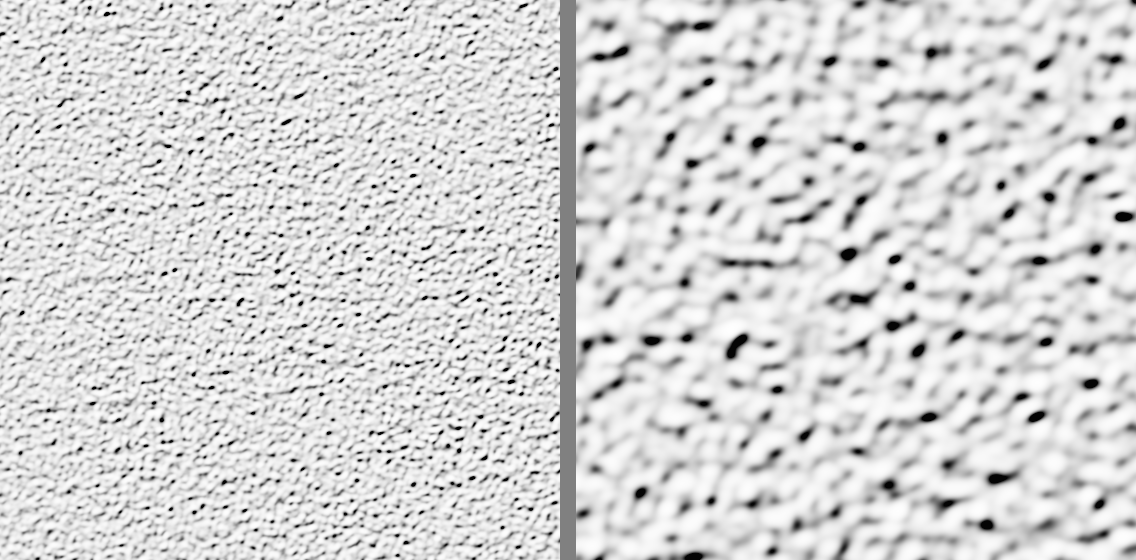
Left, the full canvas; right, a detail of the centre.
This texture is drawn by a three.js fragment shader. Its source:

```glsl
// Rough white plaster lit from one side: small dark slanted dashes on soft white.
// Scattered two-sided wavelets (one flank lit, one in shade) sum to a slope field,
// and an exponential tone curve turns it into bright faces and narrow shadows.

varying vec2 vUv;

const float CELLS = 84.0;         // wavelet cells across the canvas
const int   GRAINS = 3;           // wavelets per cell
const float SLANT = 0.45;         // mean direction of the dashes, radians
const float SLANT_SPREAD = 0.35;  // random turn of each dash, radians
const float SLOPE_SPREAD = 0.29;  // standard deviation of the raw slope sum
const float SHADE_BASE = 0.11;    // darkness of a level face
const float SHADE_GAIN = 0.85;    // growth of darkness with slope
const float PATCH_CELLS = 6.0;    // size of the rougher and smoother patches
const float PATCH_DEPTH = 0.4;    // strength of those patches
const vec3  WHITE = vec3(1.0);
const vec3  SHADOW = vec3(0.015);

float hash(vec2 p) {
  return fract(sin(dot(p, vec2(127.1, 311.7))) * 43758.5453);
}

vec2 hash2(vec2 p) {
  return vec2(hash(p), hash(p + vec2(37.3, 91.7)));
}

float valueNoise(vec2 p) {
  vec2 cell = floor(p);
  vec2 f = fract(p);
  f = f * f * (3.0 - 2.0 * f);
  float low = mix(hash(cell), hash(cell + vec2(1.0, 0.0)), f.x);
  float high = mix(hash(cell + vec2(0.0, 1.0)), hash(cell + vec2(1.0)), f.x);
  return mix(low, high, f.y);
}

// Compact wavelet: positive on one side of its axis, negative on the other.
float wavelet(vec2 offset, float angle) {
  float across = dot(offset, vec2(-sin(angle), cos(angle)));
  float falloff = max(0.0, 1.0 - dot(offset, offset));
  return across * falloff * falloff * falloff;
}

// Sum of the wavelets around p, scaled to unit variance.
float slopeField(vec2 p) {
  vec2 cell = floor(p);
  float sum = 0.0;
  for (int y = -1; y <= 1; y++) {
    for (int x = -1; x <= 1; x++) {
      vec2 corner = cell + vec2(float(x), float(y));
      for (int g = 0; g < GRAINS; g++) {
        vec2 seed = corner + float(g) * vec2(17.13, 53.71);
        vec2 center = corner + hash2(seed);
        vec2 traits = hash2(seed + vec2(5.2, 1.3));
        float angle = SLANT + SLANT_SPREAD * (2.0 * traits.x - 1.0);
        float flip = traits.y < 0.5 ? -1.0 : 1.0;
        sum += flip * wavelet(p - center, angle);
      }
    }
  }
  return sum / SLOPE_SPREAD;
}

void main() {
  // Broad patches vary the roughness.
  float patches = mix(valueNoise(vUv * PATCH_CELLS + 3.7),
                      valueNoise(vUv * PATCH_CELLS * 2.3 + 11.2), 0.4);
  float roughness = 1.0 + PATCH_DEPTH * (patches - 0.5);

  // Tone curve from slope to shadow.
  float slope = slopeField(vUv * CELLS) * roughness;
  float shade = min(1.0, SHADE_BASE * exp(SHADE_GAIN * slope));
  gl_FragColor = vec4(mix(WHITE, SHADOW, shade), 1.0);
}
```
